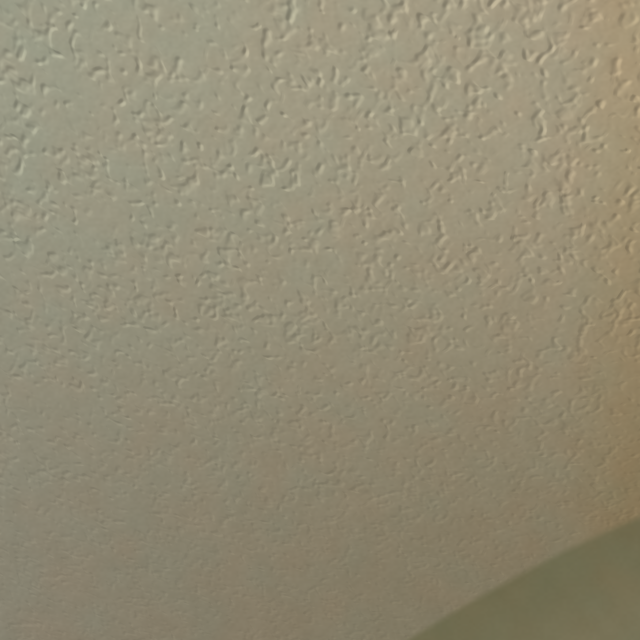
Give the GLSL for this texture, as a WebGL 2 fragment shader.

```glsl
#version 300 es
precision highp float;

uniform vec2 u_resolution;
out vec4 fragColor;

float hash(vec2 cell) {
  vec3 h = fract(cell.xyx * vec3(0.1031, 0.1030, 0.0973));
  h += dot(h, h.yzx + 33.33);
  return fract((h.x + h.y) * h.z);
}

float valueNoise(vec2 p) {
  vec2 cell = floor(p);
  vec2 f = fract(p);
  f = f * f * (3.0 - 2.0 * f);
  float low = mix(hash(cell), hash(cell + vec2(1.0, 0.0)), f.x);
  float high = mix(hash(cell + vec2(0.0, 1.0)), hash(cell + vec2(1.0)), f.x);
  return mix(low, high, f.y);
}

vec2 rotate(vec2 p, float angle) {
  float c = cos(angle), s = sin(angle);
  return vec2(c * p.x - s * p.y, s * p.x + c * p.y);
}

// Receding plane: grains shrink and flatten toward the bottom
vec2 planeCoords(vec2 uv) {
  return vec2(uv.x - 0.5, 1.5 * uv.y) / (1.0 + 0.8 * uv.y) + 2.0;
}

// Clumped plaster crumbs over a faintly uneven ground
float plasterHeight(vec2 uv, float grainScale) {
  vec2 p = planeCoords(uv) * grainScale;
  vec2 bend = vec2(valueNoise(p * 0.7 + 17.0), valueNoise(p * 0.7 + 53.0)) - 0.5;
  p += 0.8 * bend;
  float grains = 0.6 * valueNoise(p)
               + 0.4 * valueNoise(rotate(p, 0.6) * 1.6 + 31.0);
  float clumps = valueNoise(p * 0.2 + 71.0) - 0.5;
  return smoothstep(0.52, 0.92, grains + 0.18 * clumps) + 0.35 * grains;
}

// Difference of height along the light direction
float relief(vec2 uv, vec2 lightDir, float reach, float grainScale) {
  vec2 offset = lightDir * reach;
  return plasterHeight(uv - offset, grainScale) - plasterHeight(uv + offset, grainScale);
}

// Cool light on the left, warm light on the right, dimmer below
vec3 wallColor(vec2 uv) {
  vec3 bottom = mix(vec3(0.525, 0.50, 0.43), vec3(0.49, 0.448, 0.35), uv.x);
  vec3 top = mix(vec3(0.61, 0.61, 0.53), vec3(0.65, 0.605, 0.505), uv.x);
  vec3 color = mix(bottom, top, smoothstep(-0.1, 1.0, uv.y));
  return color - vec3(0.0, 0.015, 0.035) * smoothstep(0.85, 1.0, uv.x);
}

// Positive inside the shaded panel in the lower right corner
float panelDepth(vec2 uv) {
  float t = uv.x - 0.638;
  return (0.643 * t - 0.305 * t * t - uv.y) * 0.87;
}

void main() {
  vec2 uv = gl_FragCoord.xy / u_resolution;
  float panel = smoothstep(-0.007, 0.008, panelDepth(uv));

  // Plaster relief, fading with distance and turning with the light
  float strength = mix(0.035, 0.17, smoothstep(0.0, 1.0, uv.y));
  float reach = mix(0.0022, 0.0034, uv.y);
  vec2 lightDir = normalize(mix(vec2(0.6, -0.8), vec2(0.95, -0.3), uv.x));
  float grainScale = 145.0;
  float shade = relief(uv, lightDir, reach, grainScale) * strength;

  vec3 wall = wallColor(uv) * (1.0 + shade);
  vec3 panelColor = mix(vec3(0.435, 0.415, 0.305), vec3(0.47, 0.45, 0.345),
                        smoothstep(0.0, 0.18, panelDepth(uv)));
  vec3 color = mix(wall, panelColor, panel);

  // Soft brightness and tint blotches, then fine grain
  float mottling = valueNoise(uv * 42.0 + 9.0) - 0.5;
  float tint = valueNoise(rotate(uv, 0.4) * 24.0 + 41.0) - 0.5;
  float fine = valueNoise(uv * vec2(170.0, 210.0) + 5.0) - 0.5;
  color += 0.012 * mottling + 0.016 * fine * (1.0 - 0.5 * panel);
  color += tint * vec3(0.014, -0.006, -0.010);

  fragColor = vec4(clamp(color, 0.0, 1.0), 1.0);
}
```
